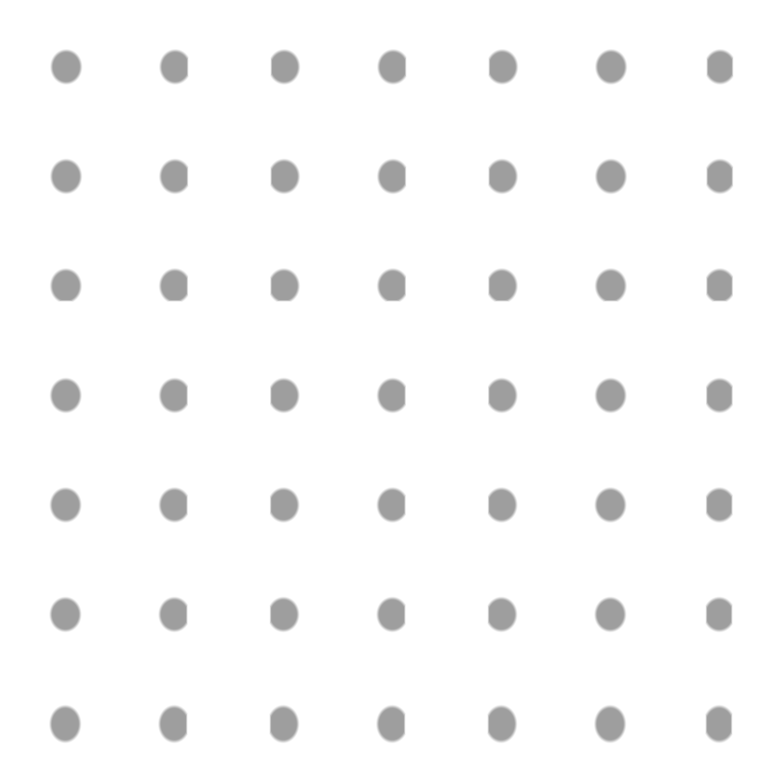
Write a WebGL 1 fragment shader that draws this pattern.

```glsl
precision mediump float;

uniform vec2 u_resolution;

// Approximate signed distance to an axis-aligned ellipse.
float ellipseDistance(vec2 p, vec2 radii) {
  return (length(p / radii) - 1.0) * min(radii.x, radii.y);
}

// Side trims by column: x is the left limit, y the right limit.
vec2 sideLimits(float column) {
  float odd = mod(column, 2.0);
  float trimLeft = (1.0 - odd) * step(1.0, column);
  float trimRight = max(odd * step(column, 4.0), step(5.5, column));
  return mix(vec2(0.03), vec2(0.0168, 0.0162), vec2(trimLeft, trimRight));
}

float dotDistance(vec2 p, vec2 cell) {
  // The bottom row is slightly taller.
  float height = cell.y < 0.5 ? 0.0228 : 0.0212;
  float d = ellipseDistance(p, vec2(0.0192, height));

  // Crisper flat cuts on the sides of some columns.
  vec2 limits = sideLimits(cell.x);
  float sideCut = max(-p.x - limits.x, p.x - limits.y);
  d = max(d, sideCut * 1.5);

  // One row has a flattened underside.
  float underside = abs(cell.y - 4.0) < 0.5 ? 0.0194 : 0.03;
  return max(d, (-p.y - underside) * 1.5);
}

void main() {
  vec2 uv = gl_FragCoord.xy / u_resolution;

  // Seven by seven grid, with a slight lean toward the lower left.
  vec2 pitch = vec2(0.1419, 0.1426);
  vec2 grid = uv - vec2(0.0849, 0.0573);
  grid.x -= 0.0015 * uv.y;
  vec2 cell = floor(grid / pitch + 0.5);
  vec2 p = grid - cell * pitch;

  // Soft-edged grey dots on white.
  float softness = max(0.0027, 0.75 / min(u_resolution.x, u_resolution.y));
  float ink = 1.0 - smoothstep(-softness, softness, dotDistance(p, cell));
  gl_FragColor = vec4(mix(vec3(1.0), vec3(0.62), ink), 1.0);
}
```
